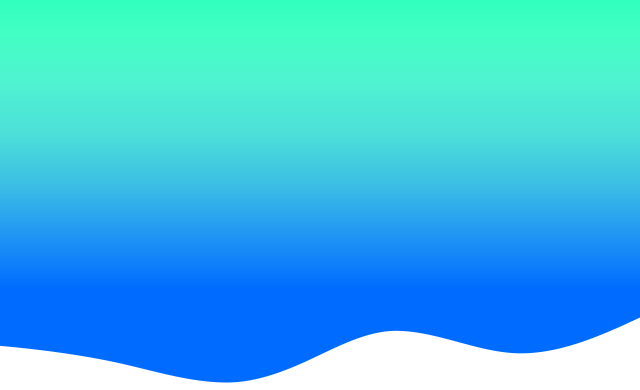
Give the GLSL for this background, as a Shadertoy shader.

```glsl
// Mint-to-blue vertical gradient above a white wavy lower edge.

const int STOP_COUNT = 7;
const int KNOT_COUNT = 7;

// Gradient stops: rgb colour, and depth below the top edge in w.
const vec4 STOPS[STOP_COUNT] = vec4[STOP_COUNT](
    vec4(0.19, 1.00, 0.745, 0.000),
    vec4(0.26, 1.00, 0.765, 0.085),
    vec4(0.31, 0.95, 0.820, 0.213),
    vec4(0.30, 0.88, 0.850, 0.340),
    vec4(0.235, 0.75, 0.894, 0.470),
    vec4(0.13, 0.59, 0.953, 0.600),
    vec4(0.00, 0.424, 1.00, 0.740));

// Wave knots: x position, height, slope.
const vec3 KNOTS[KNOT_COUNT] = vec3[KNOT_COUNT](
    vec3(0.0000, 0.1132, -0.148),
    vec3(0.1693, 0.0748, -0.328),
    vec3(0.3542, 0.0192, 0.000),
    vec3(0.4857, 0.0791, 0.771),
    vec3(0.6185, 0.1517, 0.000),
    vec3(0.8138, 0.0940, 0.000),
    vec3(1.0000, 0.1859, 0.771));

const vec3 WHITE = vec3(1.0);

// Piecewise linear colour ramp.
vec3 skyColor(float depth) {
    vec3 color = STOPS[0].rgb;
    for (int i = 1; i < STOP_COUNT; i++) {
        float blend = (depth - STOPS[i - 1].w) / (STOPS[i].w - STOPS[i - 1].w);
        color = mix(color, STOPS[i].rgb, clamp(blend, 0.0, 1.0));
    }
    return color;
}

// Cubic Hermite curve from knot a to knot b; returns height and slope.
vec2 hermite(vec3 a, vec3 b, float x) {
    float span = b.x - a.x;
    float t = (x - a.x) / span;
    float rise = b.y - a.y;
    float c2 = 3.0 * rise - span * (2.0 * a.z + b.z);
    float c3 = span * (a.z + b.z) - 2.0 * rise;
    float height = a.y + t * (span * a.z + t * (c2 + t * c3));
    float slope = a.z + t * (2.0 * c2 + 3.0 * t * c3) / span;
    return vec2(height, slope);
}

// Height and slope of the whole wave.
vec2 waveAt(float x) {
    vec2 wave = hermite(KNOTS[0], KNOTS[1], x);
    for (int i = 1; i < KNOT_COUNT - 1; i++) {
        if (x >= KNOTS[i].x) wave = hermite(KNOTS[i], KNOTS[i + 1], x);
    }
    return wave;
}

// Coverage of the area above the wave, softened over about one pixel.
float aboveWave(vec2 uv, vec2 resolution) {
    vec2 wave = waveAt(uv.x);
    float pixelWidth = length(vec2(wave.y / resolution.x, 1.0 / resolution.y));
    return clamp((uv.y - wave.x) / pixelWidth + 0.5, 0.0, 1.0);
}

void mainImage(out vec4 fragColor, in vec2 fragCoord) {
    vec2 uv = fragCoord / iResolution.xy;
    vec3 color = mix(WHITE, skyColor(1.0 - uv.y), aboveWave(uv, iResolution.xy));
    fragColor = vec4(color, 1.0);
}
```
